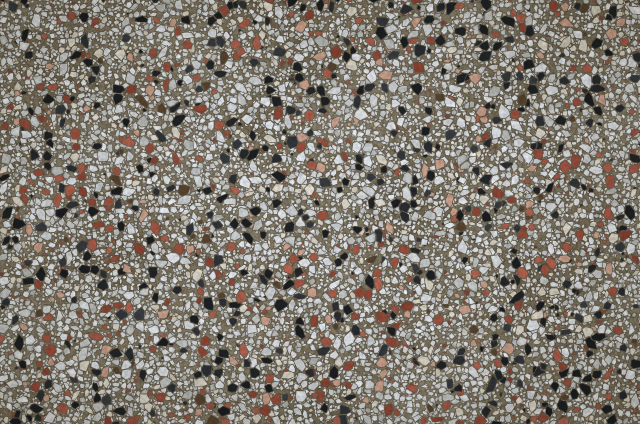
Give the GLSL for this texture, as a WebGL 2 fragment shader.

```glsl
#version 300 es
precision highp float;

uniform vec2 u_resolution;
out vec4 fragColor;

vec3 hash3(vec2 p) {
    vec3 q = fract(p.xyx * vec3(0.1031, 0.1030, 0.0973));
    q += dot(q, q.yxz + 33.33);
    return fract((q.xxy + q.yzz) * q.zyx);
}

float gradientNoise(vec2 p) {
    vec2 cell = floor(p), f = fract(p);
    vec2 w = f * f * f * (f * (f * 6.0 - 15.0) + 10.0);
    vec4 corner;
    for (int i = 0; i < 4; i++) {
        vec2 o = vec2(i & 1, i >> 1);
        float a = 6.2832 * hash3(cell + o + 71.0).x;
        corner[i] = dot(vec2(cos(a), sin(a)), f - o);
    }
    return mix(mix(corner.x, corner.y, w.x), mix(corner.z, corner.w, w.x), w.y);
}

mat2 rotation(float a) {
    float c = cos(a), s = sin(a);
    return mat2(c, s, -s, c);
}

// Broken stone outline: six jittered half planes around the centre
float stoneDistance(vec2 p, float radius, vec2 id) {
    float d = -1.0;
    for (int i = 0; i < 6; i++) {
        vec3 h = hash3(id + float(i) * 17.3 + 5.0);
        float a = 1.0472 * (float(i) + 0.9 * (h.x - 0.5));
        d = max(d, dot(p, vec2(cos(a), sin(a))) - radius * mix(0.7, 1.15, h.y));
    }
    return d;
}

// Marble by default; x and y of rare are the shares of black and red stones
vec3 stoneColor(vec2 id, vec2 rare) {
    vec3 h = hash3(id + 143.0);
    if (h.x < rare.x)
        return mix(vec3(0.10, 0.11, 0.12), vec3(0.21, 0.23, 0.25), h.y * h.y);
    if (h.x < rare.x + rare.y) {
        vec3 red = mix(vec3(0.50, 0.24, 0.18), vec3(0.66, 0.37, 0.30), h.y);
        red = mix(red, vec3(0.74, 0.59, 0.52), step(0.8, h.z));
        return mix(red, vec3(0.32, 0.25, 0.17), step(h.z, 0.1));
    }
    vec3 marble = mix(vec3(0.64, 0.65, 0.64), vec3(0.84, 0.86, 0.89), sqrt(h.y));
    return mix(marble, vec3(0.80, 0.77, 0.70), 0.7 * step(0.85, h.z));
}

// One size of stones: colour in rgb, signed distance in a
vec4 stoneLayer(vec2 p, float size, float density, vec2 rare, float seed) {
    vec2 q = p / size, base = floor(q), nearestId = base;
    float nearest = 1.0, second = 1.0;
    for (int y = -1; y <= 1; y++)
    for (int x = -1; x <= 1; x++) {
        vec2 cell = base + vec2(x, y), id = cell + seed;
        vec3 place = hash3(id), form = hash3(id + 311.0);
        if (place.z > density) continue;
        vec2 local = rotation(6.2832 * form.x) * (q - cell - mix(vec2(0.15), vec2(0.85), place.xy));
        float stretch = mix(1.0, 1.4, form.y * form.y);
        float d = stoneDistance(local * vec2(1.0 / stretch, stretch), mix(0.27, 0.46, form.z), id);
        if (d < nearest) {
            second = nearest;
            nearest = d;
            nearestId = id;
        } else second = min(second, d);
    }
    // Keep a seam of cement between touching stones
    float d = max(nearest, 0.5 * (nearest - second) + 0.05);
    return vec4(stoneColor(nearestId, rare), d * size);
}

vec3 setStones(vec3 ground, vec3 cement, vec4 stones, float margin, float mottle) {
    float px = 0.7 / u_resolution.y;
    ground = mix(cement, ground, smoothstep(margin - px, margin + px, stones.a));
    ground *= 1.0 - 0.22 * (1.0 - smoothstep(0.0, 0.0035, stones.a));
    vec3 face = stones.rgb * (1.0 + mottle);
    return mix(ground, face, 1.0 - smoothstep(-px, px, stones.a));
}

void main() {
    vec2 p = gl_FragCoord.xy / u_resolution.y;
    vec2 centred = gl_FragCoord.xy / u_resolution - 0.5;

    // Sandy cement with broad stains and fine grit
    float stain = gradientNoise(p * 3.5) + 0.5 * gradientNoise(p * 9.0 + 20.0);
    float grit = gradientNoise(p * 110.0) + 0.8 * gradientNoise(p * 240.0 + 9.0);
    vec3 cement = mix(vec3(0.37, 0.33, 0.25), vec3(0.53, 0.50, 0.43),
                      clamp(0.55 + 0.45 * stain + 0.55 * grit, 0.0, 1.0));

    // Crumbs, then chips, then large stones
    float mottle = 0.13 * gradientNoise(p * 150.0 + 40.0) + 0.10 * gradientNoise(p * 70.0);
    vec3 color = cement;
    color = setStones(color, cement, stoneLayer(p, 0.009, 0.66, vec2(0.01, 0.04), 900.0), 0.0, mottle);
    color = setStones(color, cement, stoneLayer(p + 3.1, 0.0165, 0.72, vec2(0.03, 0.06), 500.0), 0.0012, mottle);
    color = setStones(color, cement, stoneLayer(p + 7.7, 0.027, 0.50, vec2(0.33, 0.24), 100.0), 0.0016, mottle);

    // Darker, warmer edges
    float edge = dot(centred, centred);
    color *= 1.03 - edge * vec3(0.36, 0.39, 0.46);
    fragColor = vec4(clamp(color, 0.0, 1.0), 1.0);
}
```
